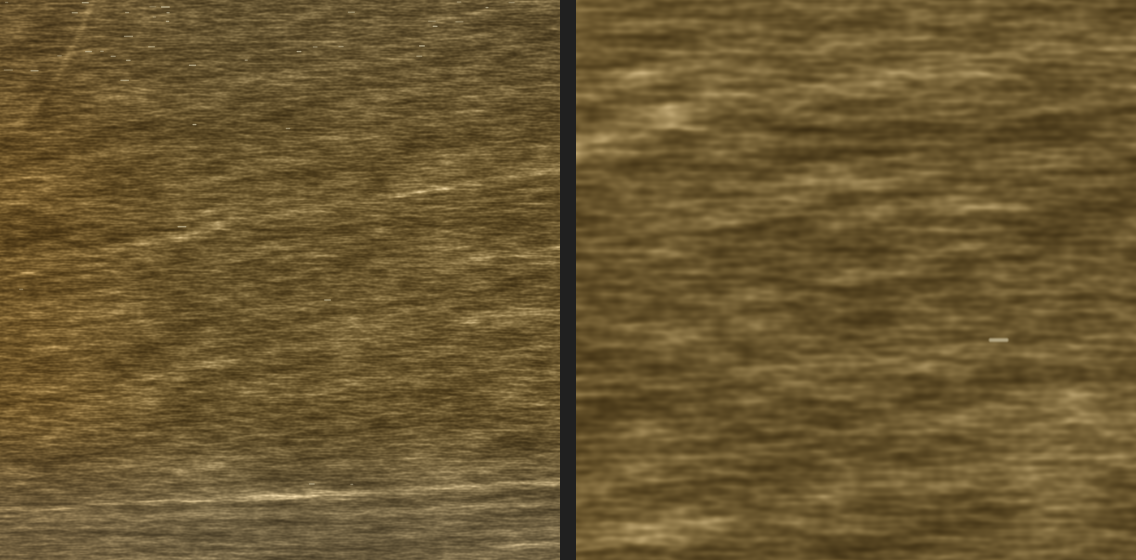
Left: the whole. Right: its middle third, enlarged.
Reproduce this texture procedurally as a WebGL 2 fragment shader.

```glsl
#version 300 es
precision highp float;
// Dark stained wood: fine horizontal fibres, ragged pale veins and small glints.

uniform vec2 u_resolution;
out vec4 outColor;

const vec3 STAIN = vec3(0.418, 0.341, 0.182);        // middle wood tone
const vec3 TONE_RESPONSE = vec3(0.165, 0.185, 0.26); // channel change per unit of tone
const vec3 GLINT_COLOR = vec3(0.80, 0.76, 0.63);
const vec3 WARM_TINT = vec3(1.03, 0.97, 0.86);
const vec3 GREY_TINT = vec3(1.09, 0.98, 0.76);

const float FINE_FIBRE = 2.2;
const float MEDIUM_FIBRE = 2.4;
const float COARSE_FIBRE = 1.8;
const float MOTTLE = 1.1;
const float SPECKLE = 1.2;
const float LONG_STREAK = 2.6;

const int VEIN_COUNT = 5;
const float VEIN_WIDTH = 0.0065;
const float VEIN_TONE = 2.0;

const vec2 GLINT_GRID = vec2(42.0, 115.0);
const float GLINT_DENSITY = 0.13;
const float GLINT_THICKNESS = 0.0011;

// Integer hash of a lattice cell, from 0 to 1.
float hash(vec2 cell) {
    uvec2 q = uvec2(ivec2(cell)) * uvec2(1597334673u, 3812015801u);
    uint h = (q.x ^ q.y) * 1597334673u;
    h = (h ^ (h >> 15)) * 2246822519u;
    h ^= h >> 13;
    return float(h >> 8) / 16777216.0;
}

float cornerSlope(vec2 cell, vec2 offset) {
    float angle = 6.2831853 * hash(cell);
    return dot(vec2(cos(angle), sin(angle)), offset);
}

float gradientNoise(vec2 p) {
    vec2 cell = floor(p);
    vec2 f = p - cell;
    vec2 s = f * f * f * (f * (f * 6.0 - 15.0) + 10.0);
    vec2 e = vec2(1.0, 0.0);
    float low = mix(cornerSlope(cell, f), cornerSlope(cell + e, f - e), s.x);
    float high = mix(cornerSlope(cell + e.yx, f - e.yx), cornerSlope(cell + 1.0, f - 1.0), s.x);
    return mix(low, high, s.y);
}

// Layered fibres; long streaks take over toward the lower edge.
float fibreTone(vec2 p, float lowerEdge) {
    vec2 tilted = p - vec2(0.0, 0.13 * p.x * smoothstep(0.0, 0.4, p.y));
    float tone = FINE_FIBRE * gradientNoise(p * vec2(42.0, 235.0));
    tone += MEDIUM_FIBRE * gradientNoise(p * vec2(17.0, 128.0) + 31.0);
    tone += COARSE_FIBRE * gradientNoise(tilted * vec2(7.0, 48.0) + 57.0);
    tone += MOTTLE * gradientNoise(tilted * vec2(4.0, 13.0) + 83.0);
    tone += SPECKLE * gradientNoise(p * vec2(130.0, 240.0) + 11.0);
    tone *= 1.0 - 0.25 * lowerEdge;
    float streak = gradientNoise(tilted * vec2(2.6, 85.0) + 19.0);
    return tone + LONG_STREAK * streak * (0.2 + 0.8 * lowerEdge);
}

// Pale growth lines: flat at the bottom, rising above, steep at the top left.
float veinMask(vec2 p) {
    float fray = gradientNoise(p * vec2(14.0, 150.0) + 7.0);
    float wander = gradientNoise(p * vec2(9.0, 14.0) + 3.0);
    vec2 q = p + vec2(0.010, 0.011) * fray + vec2(0.0, 0.010) * wander;
    float mask = 0.0;
    for (int i = 0; i < VEIN_COUNT; i++) {
        float n = float(i);
        float base = 0.09 + 0.17 * n - 0.016 * n * (n - 1.0) * (4.0 - n);
        float rise = mix(0.05, 0.26, min(n, 1.0));
        float bend = i == VEIN_COUNT - 1 ? 6.6 : -0.07 * min(n, 1.0);
        float slope = rise + 2.0 * bend * q.x;
        float dist = (q.y - base - rise * q.x - bend * q.x * q.x) / sqrt(1.0 + slope * slope);
        float start = 0.75 * exp(-2.0 * (n - 1.75) * (n - 1.75));
        float presence = smoothstep(start - 0.04, start + 0.06, p.x + 0.03);
        float strength = clamp(0.75 + 1.2 * gradientNoise(vec2(p.x * 6.0, n * 9.3 + 0.4)), 0.3, 1.1);
        mask = max(mask, presence * strength * exp(-dist * dist / (VEIN_WIDTH * VEIN_WIDTH)));
    }
    return mask * (0.9 + 0.8 * fray);
}

// Short bright dashes, crowded near the top and rare elsewhere.
float glintMask(vec2 p) {
    vec2 cell = floor(p * GLINT_GRID);
    vec2 jitter = vec2(hash(cell + 211.0), hash(cell + 433.0)) - 0.5;
    vec2 center = (cell + 0.5 + 0.3 * jitter) / GLINT_GRID;
    float patches = clamp(0.6 + 2.0 * gradientNoise(center * vec2(7.0, 16.0) + 41.0), 0.1, 1.4);
    float chance = 0.001 + GLINT_DENSITY * patches * smoothstep(0.78, 1.0, center.y);
    float halfLength = mix(0.001, 0.007, hash(cell + 677.0));
    vec2 d = p - center;
    float dist = length(vec2(max(abs(d.x) - halfLength, 0.0), d.y));
    float edge = max(0.0009, 0.8 / u_resolution.y);
    float dash = 1.0 - smoothstep(GLINT_THICKNESS - edge, GLINT_THICKNESS + edge, dist);
    return dash * step(hash(cell + 97.0), chance) * mix(0.35, 0.95, hash(cell + 859.0));
}

void main() {
    vec2 p = gl_FragCoord.xy / u_resolution.y;
    float lowerEdge = 1.0 - smoothstep(0.04, 0.30, p.y);
    float upperEdge = smoothstep(0.65, 1.0, p.y);

    float tone = fibreTone(p, lowerEdge) + VEIN_TONE * veinMask(p);
    tone += 0.65 * lowerEdge - 0.1 * upperEdge - 0.08;
    vec3 color = STAIN * exp(tone * TONE_RESPONSE);

    // Warmer at the left, greyer along the lower and upper edges.
    color *= mix(vec3(1.0), WARM_TINT, 1.0 - smoothstep(0.0, 0.45, p.x));
    float luma = dot(color, vec3(0.30, 0.59, 0.11));
    color = mix(color, luma * GREY_TINT, 0.55 * lowerEdge + 0.25 * upperEdge);

    color = mix(color, GLINT_COLOR, glintMask(p));
    outColor = vec4(clamp(color, 0.0, 1.0), 1.0);
}
```
